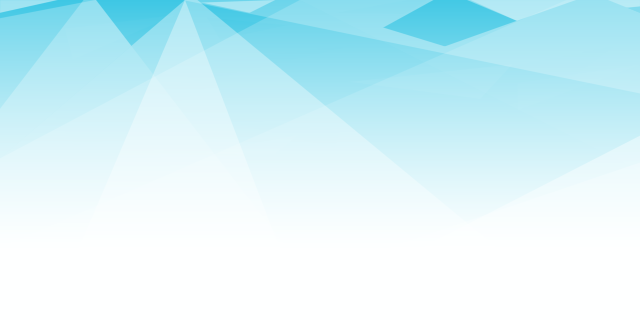
A Shadertoy shader for this background:

```glsl
// Pale cyan backdrop: overlapping translucent light beams fan down from the
// top edge and fade to white. Each half-plane, wedge or facet thins or deepens
// one "tint" value, which is finally mapped from white to deep cyan.

const vec3 WHITE = vec3(0.995, 1.0, 1.0);
const vec3 DEEP_CYAN = vec3(0.24, 0.78, 0.895);

float hash(float n) {
    return fract(sin(n * 12.9898) * 43758.5453);
}

// 1 on the clockwise side of the line a -> b (y points down), with a soft edge
float side(vec2 p, vec2 a, vec2 b, float soft) {
    vec2 d = normalize(b - a);
    vec2 q = p - a;
    return smoothstep(-soft, soft, d.x * q.y - d.y * q.x);
}

// Area below an apex, between its left and right rays
float wedge(vec2 p, vec2 left, vec2 apex, vec2 right, float soft) {
    return side(p, left, apex, soft) * side(p, apex, right, soft);
}

float triangle(vec2 p, vec2 a, vec2 b, vec2 c, float soft) {
    return wedge(p, a, b, c, soft) * side(p, c, a, soft);
}

// Positive strength lightens, negative strength deepens
float veil(float tint, float mask, float strength) {
    return tint * (1.0 - strength * mask);
}

// Scattered, barely visible slanted facets
float facets(vec2 p, float soft) {
    float sum = 0.0;
    for (int i = 0; i < 14; i++) {
        float n = float(i) + 1.0;
        vec2 a = vec2(200.0 * hash(n), 50.0 * hash(n + 31.0));
        vec2 b = a + vec2(25.0 + 35.0 * hash(n + 57.0), 24.0 * hash(n + 83.0) - 14.0);
        vec2 c = mix(a, b, hash(n + 11.0)) + vec2(0.0, 4.0 + 7.0 * hash(n + 97.0));
        sum += triangle(p, a, b, c, soft) * (hash(n + 71.0) - 0.4);
    }
    return sum;
}

void mainImage(out vec4 fragColor, in vec2 fragCoord) {
    // Canvas height is 100 units, measured down from the top
    float unit = 100.0 / iResolution.y;
    vec2 p = vec2(fragCoord.x, iResolution.y - fragCoord.y) * unit;
    p.x *= 200.0 / (iResolution.x * unit);
    float soft = 0.7 * unit;

    // Vertical fade
    float tint = pow(max(1.0 - p.y / 78.0, 0.0), 1.2);

    // Central tent of light with its brighter inner beam
    vec2 apex = vec2(57.8, 0.0);
    float tent = side(p, vec2(0.0, 49.5), apex, soft)
               * side(p, vec2(61.7, 0.0), vec2(142.0, 66.4), soft);
    tint = veil(tint, tent, 0.35);
    tint = veil(tint, wedge(p, vec2(30.0, 65.0), apex, vec2(84.6, 70.3), soft), 0.35);

    // Left beams, weaker where the tent covers them
    float leftLimit = side(p, vec2(30.0, 0.0), vec2(41.0, 14.3), soft) * (1.0 - 0.7 * tent);
    tint = veil(tint, leftLimit * side(p, vec2(0.0, 5.7), vec2(25.5, 0.8), soft), 0.24);
    tint = veil(tint, leftLimit * side(p, vec2(0.0, 34.0), vec2(25.5, 0.8), soft), 0.25);

    // Long crossing rays
    vec2 crossing = vec2(93.7, 0.0);
    vec2 crossingEnd = vec2(200.0, 53.4);
    tint = veil(tint, wedge(p, vec2(0.0, 49.5), crossing, crossingEnd, soft), 0.18);
    tint = veil(tint, side(p, crossingEnd, crossing, soft), 0.2);
    tint = veil(tint, side(p, vec2(28.6, 65.0), vec2(177.0, 0.0), soft), 0.13);
    tint = veil(tint, side(p, vec2(200.0, 29.2), vec2(62.0, 1.0), soft), 0.24);

    // Pale corner at the lower right
    tint = veil(tint, side(p, vec2(149.7, 68.2), vec2(200.0, 42.4), soft), 0.42);
    tint = veil(tint, side(p, vec2(177.0, 58.6), vec2(200.0, 50.8), soft), 0.25);

    // Deep diamond near the top
    vec2 west = vec2(119.8, 8.6);
    vec2 east = vec2(161.5, 6.5);
    float diamond = wedge(p, west, vec2(140.0, -2.5), east, soft)
                  * wedge(p, east, vec2(139.0, 14.5), west, soft);
    tint = veil(tint, diamond, -0.6);

    // Small facets along the top edge
    tint = veil(tint, triangle(p, vec2(0.0), vec2(18.0, 0.0), vec2(0.0, 4.0), soft), 0.5);
    tint = veil(tint, triangle(p, vec2(63.0, 0.8), vec2(86.0, 0.0), vec2(78.0, 4.0), soft), 0.4);
    tint = veil(tint, triangle(p, vec2(147.0, 0.0), vec2(180.0, 0.0), east, soft), 0.35);
    tint = veil(tint, triangle(p, vec2(190.0, 0.0), vec2(200.0, 0.0), vec2(200.0, 4.0), soft), 0.3);
    tint = veil(tint, triangle(p, vec2(196.0, 2.4), vec2(200.0, 2.0), vec2(200.0, 4.0), soft), -0.8);

    tint = veil(tint, facets(p, soft), 0.08);
    fragColor = vec4(mix(WHITE, DEEP_CYAN, clamp(tint, 0.0, 1.0)), 1.0);
}
```
